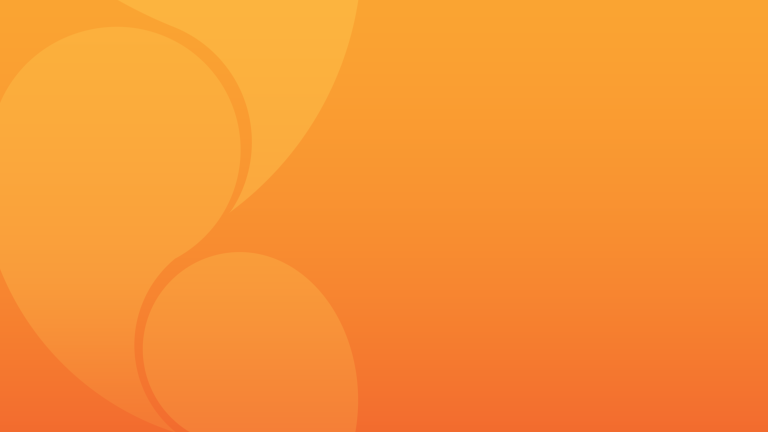
This background is drawn by a WebGL 2 fragment shader. Its source:

```glsl
#version 300 es
precision highp float;

uniform vec2 u_resolution;
out vec4 outColor;

const vec3 GOLD_TINT = vec3(1.0, 0.85, 0.36);

float circle(vec2 p, vec2 center, float radius) {
    return length(p - center) - radius;
}

// First-order distance to an axis-aligned ellipse
float ellipse(vec2 p, vec2 center, vec2 radii) {
    vec2 q = (p - center) / radii;
    float k = length(q);
    return k * (k - 1.0) / max(length(q / radii), 1e-4);
}

// Signed distance to a line; negative on the side facing away from the normal
float halfPlane(vec2 p, vec2 origin, vec2 normal) {
    return dot(p - origin, normalize(normal));
}

// Upper petal: a wide arc on the right, an S-curve on the left
float upperPetal(vec2 p) {
    float outer = circle(p, vec2(0.088, 1.113), 0.750);
    float hollow = circle(p, vec2(0.296, 0.671), 0.287);
    float shoulder = min(circle(p, vec2(0.795, 1.919), 1.057), 0.403 - p.x);
    return max(max(outer, -hollow), shoulder);
}

// Large petal: a round head flowing into a tail around the lower lobe
float largePetal(vec2 p) {
    vec2 headCenter = vec2(0.271, 0.653);
    vec2 notchCenter = vec2(0.571, 0.201);
    float headWidth = p.x < headCenter.x ? 0.293 : 0.286;
    float head = ellipse(p, headCenter, vec2(headWidth, 0.285));

    vec2 axis = notchCenter - headCenter;
    float side = halfPlane(p, headCenter, vec2(-axis.y, axis.x));
    float belly = circle(p, vec2(0.604, 0.618), 0.650);
    float notch = circle(p, notchCenter, 0.260);
    float tail = max(max(side, p.y - headCenter.y), max(belly, -notch));
    return min(head, tail);
}

// Lower lobe: circular on the left, taller ellipse on the right
float lowerLobe(vec2 p) {
    float left = circle(p, vec2(0.555, 0.192), 0.2245);
    float right = ellipse(p, vec2(0.555, 0.0735), vec2(0.274, 0.343));
    return p.x < 0.555 ? left : right;
}

vec3 backdrop(float y) {
    float t = 1.0 - y;
    return vec3(0.982 - 0.032 * t * t,
                0.645 - 0.090 * t - 0.135 * t * t,
                0.198 - 0.016 * t);
}

vec3 tint(vec3 color, float distance, float strength, float pixel) {
    float coverage = 1.0 - smoothstep(-0.75 * pixel, 0.75 * pixel, distance);
    return mix(color, GOLD_TINT, coverage * strength);
}

void main() {
    // Canvas height is one unit
    vec2 p = gl_FragCoord.xy / u_resolution.y;
    float pixel = 1.0 / u_resolution.y;

    vec3 color = backdrop(p.y);
    color = tint(color, upperPetal(p), 0.30, pixel);
    color = tint(color, largePetal(p), mix(0.12, 0.25, smoothstep(0.0, 0.4, p.y)), pixel);
    color = tint(color, lowerLobe(p), mix(0.18, 0.23, smoothstep(0.0, 0.4, p.y)), pixel);
    outColor = vec4(color, 1.0);
}
```
